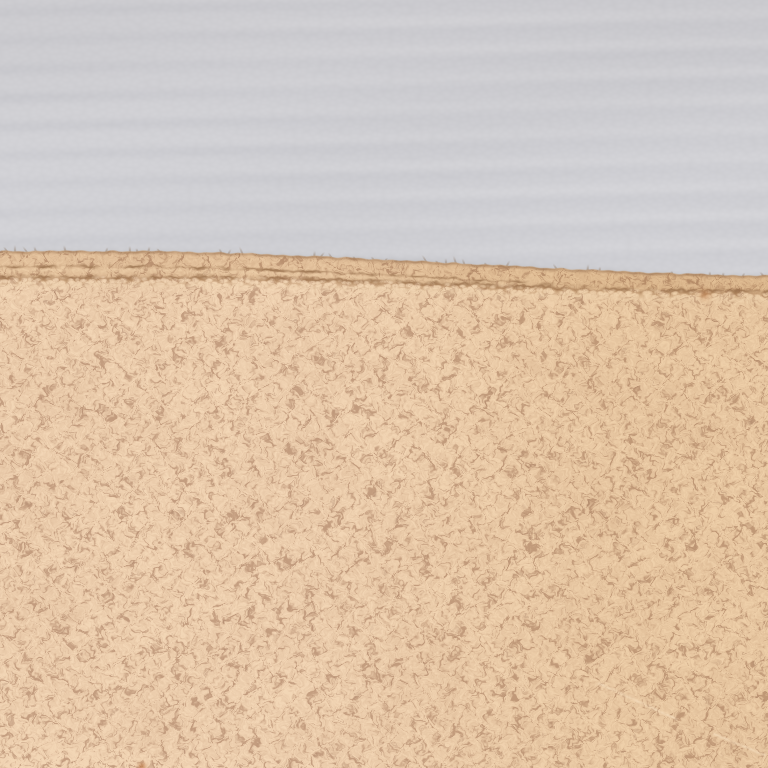
Write a Shadertoy shader that draws this texture.

```glsl
// Draws a sheet of fibrous tan paper with a folded upper edge over soft grey ribbed board.

vec2 hash2(vec2 p) {
    vec3 q = fract(vec3(p.xyx) * vec3(.1031, .1030, .0973));
    q += dot(q, q.yzx + 33.33);
    return fract((q.xx + q.yz) * q.zy);
}

// Cellular noise: distance to the nearest scattered point.
float cells(vec2 p) {
    vec2 id = floor(p), f = fract(p);
    float nearest = 2.;
    for (int j = -1; j <= 1; j++)
        for (int i = -1; i <= 1; i++) {
            vec2 o = vec2(i, j);
            vec2 d = o + hash2(id + o + 50.) - f;
            nearest = min(nearest, dot(d, d));
        }
    return sqrt(nearest);
}

// Short thin fibres, one possible strand per grid cell.
float fibres(vec2 p, float density) {
    vec2 id = floor(p), f = fract(p);
    float ink = 0.;
    for (int j = -1; j <= 1; j++)
        for (int i = -1; i <= 1; i++) {
            vec2 o = vec2(i, j), h = hash2(id + o + 9.), k = hash2(id + o + 171.);
            vec2 d = f - o - h;
            float a = 6.283 * k.x, c = cos(a), s = sin(a);
            d = vec2(c * d.x + s * d.y, c * d.y - s * d.x);
            d.y += d.x * d.x * (h.x - .5) * 2.;
            float dist = length(vec2(max(abs(d.x) - .05 - .25 * h.y, 0.), d.y));
            ink = max(ink, step(k.y, density) * (.4 + .6 * h.x) * smoothstep(.16, .02, dist));
        }
    return ink;
}

float segment(vec2 p, vec2 a, vec2 b) {
    vec2 d = b - a;
    return length(p - a - d * clamp(dot(p - a, d) / dot(d, d), 0., 1.));
}

// Soft line across a signed distance.
float line(float d, float width) {
    return exp(-d * d / (width * width));
}

vec3 ribbedBoard(vec2 p) {
    float phase = 6.283 * (1. - p.y - .241 + .018 * p.x) / .0375;
    float rib = cos(phase + .25 * sin(p.x * 9.)) + .3 * cos(2. * phase + 3. * p.x);
    rib *= .8 + .2 * sin(p.x * 5. + p.y * 31.);
    vec3 col = mix(vec3(.799, .797, .813), vec3(.812, .812, .829), smoothstep(.98, .74, p.y));
    col -= rib * vec3(.0125, .012, .0105);
    col += .004 * sin(p.x * 7. + 2. * sin(p.y * 11.));
    return col + .014 * (.5 - cells(p * vec2(110., 160.)));
}

vec3 paperStock(vec2 p) {
    // Ragged warp turns the round cells into matted clumps.
    vec2 w = p + .0035 * vec2(sin(p.y * 183. + 3. * sin(p.x * 91.)), sin(p.x * 171. + 3. * sin(p.y * 107.)));
    w += .0012 * vec2(sin(p.y * 613. + 2. * sin(p.x * 337.)), sin(p.x * 571. + 2. * sin(p.y * 397.)));
    float fine = cells(w * 240.), mid = cells(w * 118. + 7.), clump = cells(w * 52. + 19.);
    float tone = .80 + .42 * (.47 - fine) + .40 * (.47 - mid) + .26 * (.47 - clump);
    tone += .10 * (.47 - cells(w * 19. + 37.));
    tone += .05 * sin(p.x * 17. + 2. * sin(p.y * 13.)) * sin(p.y * 21. + sin(p.x * 9.));
    tone += .12 * smoothstep(.035, .01, p.y + .02 * p.x) * smoothstep(.6, .2, p.x);
    vec3 col = mix(vec3(.805, .655, .525), vec3(.935, .818, .69), clamp(tone, -.2, 1.12));

    // Sparse dark flecks gather where several gaps coincide.
    float fleck = smoothstep(.58, .92, .4 * fine + .55 * mid + .35 * clump);
    col = mix(col, vec3(.70, .54, .43), .62 * fleck);
    float patchy = smoothstep(.25, .7, clump);
    col = mix(col, vec3(.62, .47, .38), .34 * patchy * fibres(w * 92., .3));
    col = mix(col, vec3(.66, .50, .40), .36 * fibres(w * 135. + 31., .3));
    col = mix(col, vec3(.97, .87, .75), .26 * fibres(w * 112. + 63., .35));
    return col * mix(vec3(1.), vec3(.98, .967, .93), smoothstep(.35, .9, p.x));
}

void mainImage(out vec4 fragColor, in vec2 fragCoord) {
    vec2 p = fragCoord / iResolution.xy;
    float px = 1. / iResolution.y;
    float grain = cells(p * vec2(120., 170.) + 3.);
    float smear = cells(p * vec2(34., 90.) + 11.);
    float wobble = .0006 * sin(p.x * 97. + 2. * sin(p.x * 43.)) + .0004 * sin(p.x * 311.);

    // Outer rim, inner ply and crease follow a gentle downward sweep.
    float rim = p.y - (.673 - .032 * smoothstep(.15, 1.05, p.x) + wobble);
    float ply = rim + .0205 + .002 * (grain - .5);
    float crease = p.y - (.6385 - .019 * smoothstep(.2, 1.05, p.x) - wobble) + .004 * (grain - .5);

    vec3 board = ribbedBoard(p);
    board *= 1. - .05 * exp(-max(rim, 0.) / .003);

    // Folded strip, with broken outlines and frayed flecks.
    vec3 paper = paperStock(p);
    float strip = smoothstep(-.002, .002, crease);
    paper = mix(paper, paper * vec3(.955, .93, .89), strip);
    paper = mix(paper, vec3(.64, .49, .36), (.35 + .5 * smear) * line(rim + .0012, .0024));
    float plyFade = smoothstep(.80, .66, p.x);
    paper = mix(paper, vec3(.63, .48, .34), plyFade * smoothstep(.05, .75, smear) * line(ply, .0018));
    paper = mix(paper, vec3(.95, .84, .69), .45 * plyFade * (1. - grain) * line(ply + .005, .003));
    float broken = .25 + .85 * smoothstep(.1, .7, smear) + .15 * sin(p.x * 37. + sin(p.x * 19.));
    paper = mix(paper, vec3(.58, .42, .28), .78 * clamp(broken, 0., 1.) * line(crease, .0027));
    float fray = smoothstep(.3, .75, grain) * smoothstep(-.014, -.001, crease) * (1. - strip);
    paper = mix(paper, vec3(.68, .51, .35), .5 * fray);
    paper = mix(paper, vec3(.95, .85, .71), .35 * line(crease + .009, .005) * (1. - fray));

    // Pale scratches and small rust stains.
    float scratch = min(segment(p, vec2(.78, .11), vec2(.88, .064)), segment(p, vec2(.93, .044), vec2(.995, .017)));
    scratch = min(scratch, segment(p, vec2(.375, .402), vec2(.405, .421)) + .001);
    paper = mix(paper, vec3(.96, .87, .75), .7 * line(scratch, .0018) * (1.1 - grain));
    float rust = line(length(p - vec2(.185, .002)), .005) + .6 * line(length(p - vec2(.918, .616)), .007);
    paper = mix(paper, vec3(.70, .42, .22), .6 * min(rust, 1.));

    // Loose hairs rise over the rim.
    float column = floor(p.x * 75.);
    vec2 h = hash2(vec2(column, 4.)), k = hash2(vec2(column, 23.));
    float root = (column + .3 + .4 * h.x) / 75.;
    float hair = smoothstep(.0024, .0003, abs(p.x - root - (k.x - .5) * 1.4 * rim));
    hair *= step(.55, k.y) * smoothstep(.002 + .008 * h.y, 0., rim);
    board = mix(board, vec3(.58, .50, .43), .5 * hair);

    fragColor = vec4(mix(paper, board, smoothstep(-px, px, rim)), 1.);
}
```
